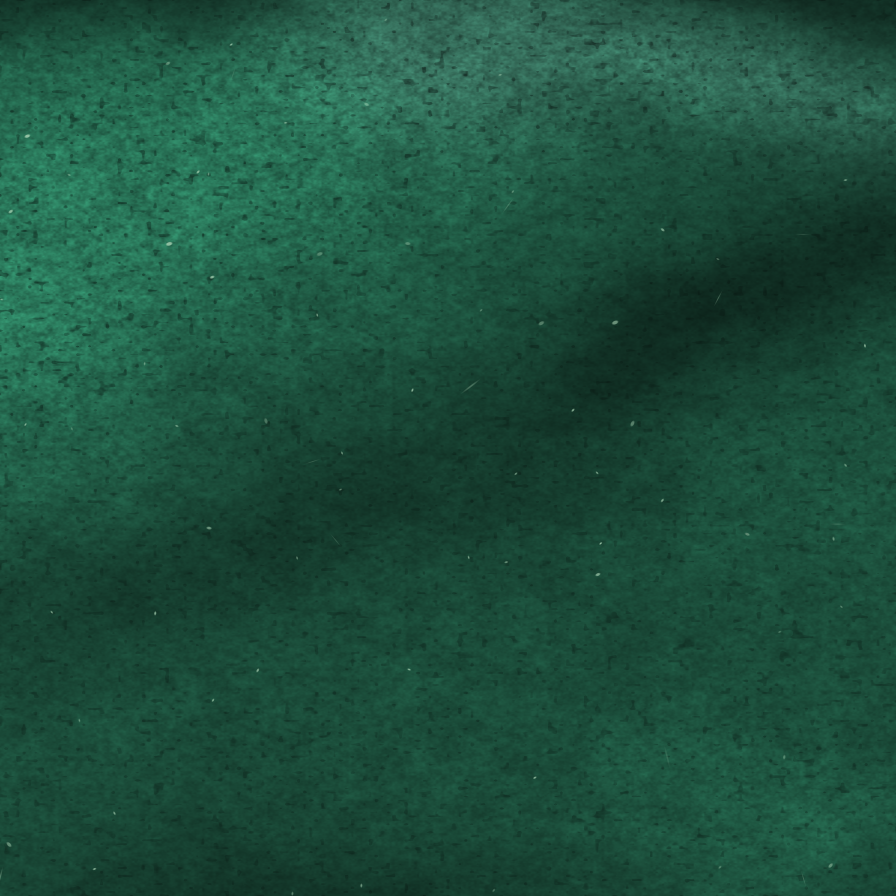
Reproduce this texture procedurally as a Shadertoy shader.

```glsl
// Draws worn emerald felt with soft diagonal light, fine pitted grain and pale dust.

const vec3 EMERALD = vec3(0.350, 1.0, 0.755);
const vec3 PALE_JADE = vec3(0.49, 1.0, 0.83);
const vec3 DUST = vec3(0.66, 0.82, 0.70);

float hash(vec2 p) {
    uvec2 q = uvec2(ivec2(floor(p)) + 4096) * uvec2(1597u, 3571u);
    uint n = (q.x ^ (q.y << 7)) * 277803u;
    n = (n ^ (n >> 15)) * 739391u;
    n = (n ^ (n >> 13)) * 668263u;
    return float((n ^ (n >> 16)) & 65535u) / 65535.0;
}

float valueNoise(vec2 p) {
    vec2 cell = floor(p);
    vec2 f = fract(p);
    f = f * f * (3.0 - 2.0 * f);
    float low = mix(hash(cell), hash(cell + vec2(1, 0)), f.x);
    float high = mix(hash(cell + vec2(0, 1)), hash(cell + vec2(1, 1)), f.x);
    return mix(low, high, f.y);
}

// Layered noise centred on zero
float fbm(vec2 p, int octaves) {
    float sum = 0.0, amplitude = 0.5;
    for (int i = 0; i < octaves; i++) {
        sum += amplitude * (valueNoise(p) - 0.5);
        p = mat2(1.62, 1.18, -1.18, 1.62) * p + 17.3;
        amplitude *= 0.55;
    }
    return sum;
}

vec2 rotate(vec2 p, float angle) {
    float c = cos(angle), s = sin(angle);
    return vec2(c * p.x + s * p.y, c * p.y - s * p.x);
}

// Soft elliptical patch of light or shade
float glow(vec2 p, vec2 center, vec2 radius, float angle) {
    vec2 q = rotate(p - center, angle) / radius;
    return exp(-dot(q, q));
}

// Broad lighting, given as the green level
float lighting(vec2 p) {
    float level = 0.288;
    level += 0.19 * glow(p, vec2(0.10, 0.77), vec2(0.42, 0.20), 0.30);
    level += 0.05 * glow(p, vec2(0.02, 0.57), vec2(0.16, 0.17), 0.0);
    level += 0.10 * glow(p, vec2(0.47, 0.94), vec2(0.22, 0.11), -0.2);
    level += 0.13 * glow(p, vec2(0.84, 0.92), vec2(0.30, 0.055), -0.28);
    level += 0.06 * glow(p, vec2(0.82, 0.09), vec2(0.28, 0.09), 0.15);
    level += 0.03 * glow(p, vec2(0.88, 0.48), vec2(0.20, 0.14), 0.3);
    level += 0.02 * glow(p, vec2(0.35, 0.23), vec2(0.30, 0.08), 0.1);
    level -= 0.11 * glow(p, vec2(0.90, 0.70), vec2(0.30, 0.09), 0.45);
    level -= 0.05 * glow(p, vec2(0.66, 0.60), vec2(0.20, 0.08), 0.35);
    level -= 0.06 * glow(p, vec2(0.32, 0.39), vec2(0.38, 0.08), 0.25);
    level -= 0.09 * glow(p, vec2(0.40, 0.0), vec2(0.34, 0.07), 0.0);
    level -= 0.20 * glow(p, vec2(0.12, 1.02), vec2(0.32, 0.065), 0.0);
    level -= 0.12 * glow(p, vec2(0.88, 1.02), vec2(0.26, 0.04), -0.1);
    return level;
}

// Fine nap: slightly flattened fibres with small dark pits
float nap(vec2 p, float brightness) {
    float fibres = fbm(p * vec2(125.0, 190.0), 3);
    float fuzz = valueNoise(p * vec2(330.0, 420.0)) - 0.5;
    float pits = smoothstep(0.76, 0.93, valueNoise(p * vec2(150.0, 225.0) + 61.0));
    float strength = mix(0.7, 1.15, brightness);
    return 1.0 + strength * (0.48 * fibres + 0.17 * fuzz - 0.26 * pits);
}

// One jittered dust fleck per cell; density sets how many cells hold one
float flecks(vec2 p, float cells, float density, vec2 size, float pixel) {
    vec2 home = floor(p * cells);
    float cover = 0.0;
    for (int y = -1; y <= 1; y++) {
        for (int x = -1; x <= 1; x++) {
            vec2 cell = home + vec2(x, y);
            vec2 jitter = vec2(hash(cell + 31.0), hash(cell + 73.0));
            vec2 q = rotate(p - (cell + jitter) / cells, 6.28 * hash(cell + 109.0));
            vec2 radius = size * mix(0.5, 1.25, pow(hash(cell + 157.0), 3.0));
            float edge = (length(q / radius) - 1.0) * min(radius.x, radius.y);
            float present = step(hash(cell + 211.0), density);
            float shade = mix(0.4, 1.0, hash(cell + 257.0));
            cover = max(cover, present * shade * smoothstep(pixel, -pixel, edge));
        }
    }
    return cover;
}

void mainImage(out vec4 fragColor, in vec2 fragCoord) {
    vec2 p = fragCoord / iResolution.xy;
    float pixel = 0.7 / iResolution.y;

    // Light edges drift with the cloth
    vec2 drift = vec2(fbm(p * 5.0, 4), fbm(p * 5.0 + 40.0, 4));
    float level = lighting(p + 0.09 * drift);
    float brightness = smoothstep(0.26, 0.48, level);

    // Blotches and nap
    level *= 1.0 + 0.20 * fbm(p * vec2(7.0, 11.0) + 9.0, 5);
    level *= 1.0 + 0.24 * fbm(p * vec2(28.0, 42.0) + 23.0, 3);
    level *= nap(p, brightness);

    // Chalky bloom along the upper edge
    float bloom = glow(p, vec2(0.49, 0.94), vec2(0.18, 0.10), -0.2);
    bloom += 0.9 * glow(p, vec2(0.84, 0.92), vec2(0.32, 0.08), -0.28);
    vec3 color = level * mix(EMERALD, PALE_JADE, clamp(bloom, 0.0, 1.0));

    // Dust and hairline lint
    float dust = flecks(p, 13.0, 0.42, vec2(0.0028, 0.0016), pixel);
    float lint = flecks(p + 3.7, 9.0, 0.12, vec2(0.0075, 0.0008), pixel);
    color = mix(color, DUST, max(0.85 * dust, 0.4 * lint));
    fragColor = vec4(clamp(color, 0.0, 1.0), 1.0);
}
```
